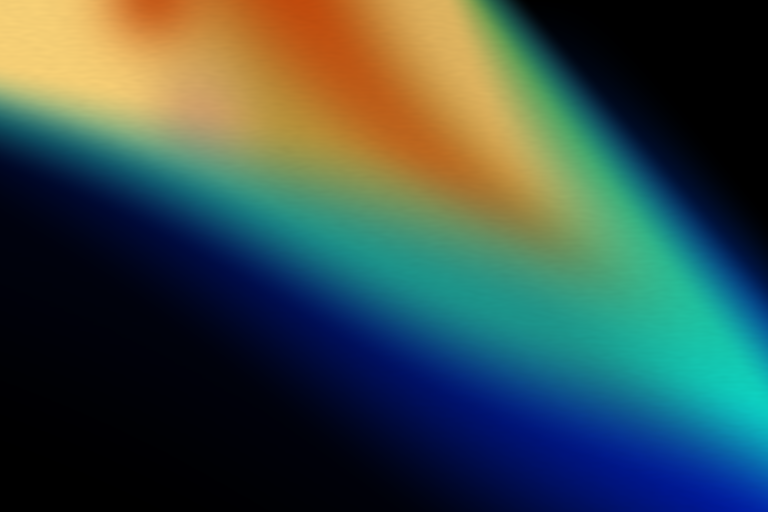
Write a Shadertoy shader that draws this background.

```glsl
// A diagonal beam of blurred spectral light, amber to teal, over a night-blue ground.

const vec3 SAND   = vec3(0.87, 0.71, 0.38);
const vec3 CREAM  = vec3(0.96, 0.81, 0.46);
const vec3 OLIVE  = vec3(0.71, 0.59, 0.24);
const vec3 EMBER  = vec3(0.75, 0.29, 0.05);
const vec3 ROSE   = vec3(0.79, 0.58, 0.44);
const vec3 LEAF   = vec3(0.20, 0.55, 0.25);
const vec3 AQUA   = vec3(0.05, 0.82, 0.76);
const vec3 TEAL   = vec3(0.11, 0.58, 0.54);
const vec3 COBALT = vec3(0.00, 0.10, 0.62);
const vec3 INK    = vec3(0.00, 0.03, 0.15);
const vec3 DEEP   = vec3(0.00, 0.008, 0.055);

vec2 hashGradient(vec2 cell) {
    vec2 h = vec2(dot(cell, vec2(127.1, 311.7)), dot(cell, vec2(269.5, 183.3)));
    return 2.0 * fract(sin(h) * 43758.5) - 1.0;
}

float gradientNoise(vec2 p) {
    vec2 i = floor(p), f = fract(p);
    vec2 w = f * f * f * (f * (f * 6.0 - 15.0) + 10.0);
    vec2 e = vec2(0.0, 1.0);
    float a = dot(hashGradient(i), f);
    float b = dot(hashGradient(i + e.yx), f - e.yx);
    float c = dot(hashGradient(i + e.xy), f - e.xy);
    float d = dot(hashGradient(i + e.yy), f - e.yy);
    return mix(mix(a, b, w.x), mix(c, d, w.x), w.y);
}

// Soft elliptical spot, 1 at its centre.
float glow(vec2 p, vec2 centre, vec2 radius) {
    vec2 q = (p - centre) / radius;
    return exp(-dot(q, q));
}

// Height above the lower rim of the beam; p.y is depth below the top.
float lowerRim(vec2 p) {
    return 0.225 + 0.49 * p.x - 0.022 * sin(5.0 * (0.586 - p.x)) - p.y;
}

// Horizontal distance beyond the upper rim, negative inside the beam.
float upperRim(vec2 p) {
    return p.x - 0.973 - 0.79 * p.y;
}

// Amber part: cream on the left, sand on the right, ember streaks between.
vec3 warmLight(vec2 p) {
    vec3 color = mix(CREAM, OLIVE, smoothstep(0.2, 0.52, p.x - 0.2 * p.y));
    float streak = p.x - (0.586 + 0.55 * p.y + 0.9 * p.y * p.y);
    color = mix(color, SAND, smoothstep(0.0, 0.24, streak));
    float width = streak < 0.0 ? 0.19 - 0.2 * p.y : 0.14 - 0.08 * p.y;
    float fade = clamp(1.0 - 1.3 * p.y, 0.0, 1.0);
    color = mix(color, EMBER, fade * exp(-streak * streak / (width * width)));
    color = mix(color, ROSE, 0.7 * glow(p, vec2(0.39, 0.25), vec2(0.10, 0.13)));
    return mix(color, EMBER, 0.85 * glow(p, vec2(0.30, -0.01), vec2(0.10, 0.10)));
}

// Cool part: dull teal inside, brighter along the upper rim.
vec3 coolLight(vec2 p, float upper) {
    vec3 rim = mix(LEAF, AQUA, clamp(p.y / 0.8, 0.0, 1.0));
    return mix(rim, TEAL, smoothstep(0.1, 0.42, -upper));
}

// Blue halos around the beam.
vec3 nightLight(vec2 p, float lower, float upper, float inside) {
    float across = clamp(p.x / 1.5, 0.0, 1.0);
    float below = smoothstep(-mix(0.22, 0.55, across), 0.0, lower);
    float beyond = 1.0 - smoothstep(0.0, 0.2, upper);
    vec3 upperBlue = vec3(0.0, 0.15, 0.5) * min(1.0, 1.6 * p.y) * beyond;
    vec3 halo = mix(upperBlue, mix(INK, COBALT, across), inside) * below;
    return halo + DEEP * smoothstep(-0.7, -0.15, lower) * inside;
}

void mainImage(out vec4 fragColor, in vec2 fragCoord) {
    vec2 p = fragCoord / iResolution.y;
    p.y = 1.0 - p.y;
    float lower = lowerRim(p);
    float upper = upperRim(p);

    // Beam coverage
    float soft = 0.06 + 0.06 * p.y;
    float inside = 1.0 - smoothstep(-soft, soft, upper);
    float above = smoothstep(-0.11, 0.06 + 0.07 * p.x, lower);

    // Amber coverage, bounded by a sloping line and the upper rim
    float slope = 0.19 + 0.28 * p.x - p.y;
    float spread = 0.07 + 0.08 * p.x;
    float amber = smoothstep(-spread, spread, slope)
                * smoothstep(0.0, 0.11 + 0.44 * p.y, -upper);

    vec3 beam = mix(coolLight(p, upper), warmLight(p), amber);
    vec3 color = mix(nightLight(p, lower, upper, inside), beam, inside * above);

    // Faint brushed grain
    color *= 1.0 + 0.03 * gradientNoise(p * vec2(35.0, 140.0));
    fragColor = vec4(clamp(color, 0.0, 1.0), 1.0);
}
```
